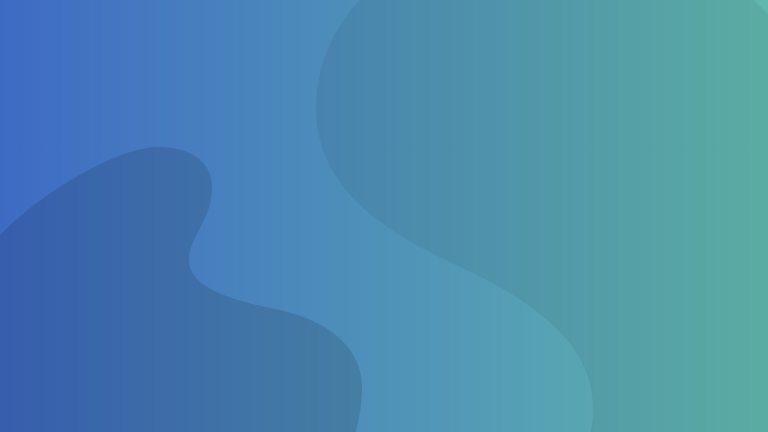
This background is drawn by a Shadertoy shader. Its source:

```glsl
// Two soft translucent waves over a horizontal blue-to-green gradient.
// Each wave edge is a chain of cubic Beziers that descend steadily, so the
// nearest edge point is found by bisecting on height, then used for distance.

#define GRID vec2(768.0, 432.0)   // design units, origin at the top left
#define BLUE vec3(0.243, 0.416, 0.769)
#define TEAL vec3(0.310, 0.573, 0.722)
#define GREEN vec3(0.380, 0.718, 0.678)
#define LEFT_SHADE 0.88
#define RIGHT_SHADE 0.94

// Signed distance to a descending cubic, positive on its right side.
float curveSide(vec2 p, vec2 a, vec2 b, vec2 c, vec2 d) {
    float lo = 0.0, hi = 1.0;
    for (int i = 0; i < 16; i++) {
        float t = 0.5 * (lo + hi), s = 1.0 - t;
        float y = s*s*s*a.y + 3.0*s*s*t*b.y + 3.0*s*t*t*c.y + t*t*t*d.y;
        if (y < p.y) lo = t; else hi = t;
    }
    float t = 0.5 * (lo + hi), s = 1.0 - t;
    vec2 point = s*s*s*a + 3.0*s*s*t*b + 3.0*s*t*t*c + t*t*t*d;
    vec2 tangent = normalize(s*s*(b - a) + 2.0*s*t*(c - b) + t*t*(d - c));
    vec2 offset = p - point;
    return offset.x * tangent.y - offset.y * tangent.x;
}

// Large wave: a bulge to the left, then a long sweep to the lower right.
float rightWave(vec2 p) {
    vec2 bulge = vec2(316, 107), bend = vec2(460, 267), foot = vec2(593, 410);
    if (p.y < bulge.y)
        return curveSide(p, vec2(361, -1), vec2(332, 28), vec2(316, 68), bulge);
    if (p.y < bend.y)
        return curveSide(p, bulge, vec2(316, 190), vec2(385, 232), bend);
    if (p.y < foot.y)
        return curveSide(p, bend, vec2(545, 306), vec2(593, 350), foot);
    return curveSide(p, foot, vec2(593, 417), vec2(592, 425), vec2(590, 434));
}

// Right edge of the small wave: rounded crest, narrow waist, wide foot.
float leftWaveEdge(vec2 p, vec2 crest) {
    vec2 shoulder = vec2(212, 187), waist = vec2(189, 260);
    vec2 bend = vec2(280, 310), foot = vec2(362, 388);
    if (p.y < shoulder.y)
        return curveSide(p, crest, vec2(192, 147), vec2(212, 163), shoulder);
    if (p.y < waist.y)
        return curveSide(p, shoulder, vec2(212, 220), vec2(189, 237), waist);
    if (p.y < bend.y)
        return curveSide(p, waist, vec2(189, 290), vec2(240, 302), bend);
    if (p.y < foot.y)
        return curveSide(p, bend, vec2(332, 322), vec2(362, 350), foot);
    return curveSide(p, foot, vec2(362, 404), vec2(359, 420), vec2(355, 434));
}

// Small wave: the region between its left flank and its right edge.
float leftWave(vec2 p) {
    vec2 crest = vec2(158, 147);
    float flank = curveSide(p, crest, vec2(115, 147), vec2(30, 199), vec2(-8, 244));
    return min(flank, -leftWaveEdge(p, crest));
}

void mainImage(out vec4 fragColor, in vec2 fragCoord) {
    vec2 uv = fragCoord / iResolution.xy;
    vec2 p = vec2(uv.x, 1.0 - uv.y) * GRID;
    float pixel = GRID.y / iResolution.y;

    // Three-stop background gradient
    vec3 color = mix(BLUE, TEAL, clamp(2.0 * uv.x, 0.0, 1.0));
    color = mix(color, GREEN, clamp(2.0 * uv.x - 1.0, 0.0, 1.0));

    // The large wave is cut off by a small slanted corner at the top right
    float corner = (p.y - p.x + 754.0) * 0.7071;
    float right = min(rightWave(p), corner);
    float left = leftWave(p);

    // Translucent shading with smooth edges
    color *= mix(1.0, RIGHT_SHADE, smoothstep(-0.7, 0.7, right / pixel));
    color *= mix(1.0, LEFT_SHADE, smoothstep(-0.7, 0.7, left / pixel));
    fragColor = vec4(color, 1.0);
}
```
